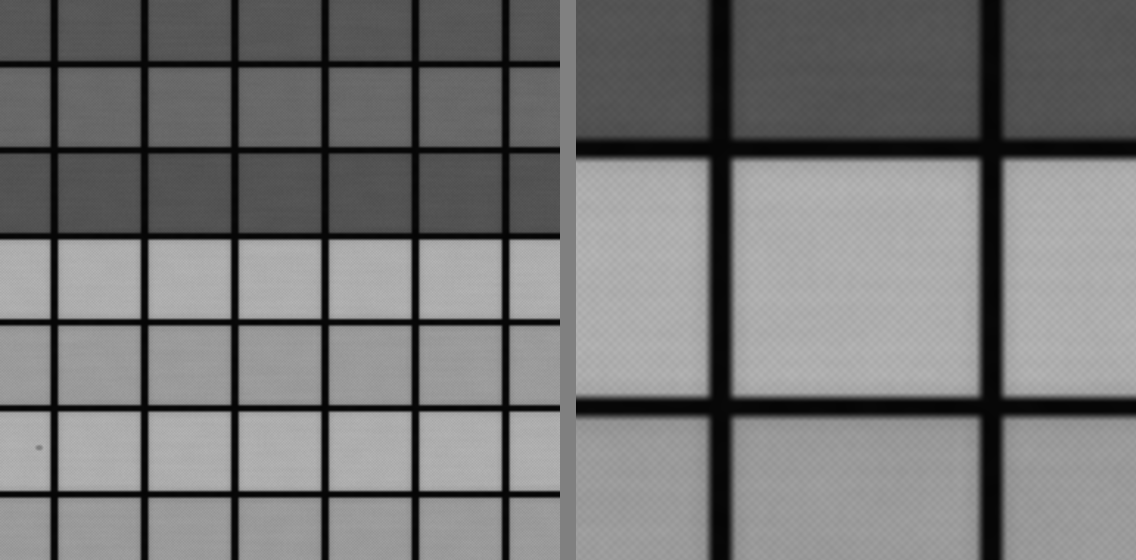
Left: the whole. Right: its middle third, enlarged.
Give the GLSL for this pattern, as a WebGL 1 fragment shader.

```glsl
precision highp float;

uniform vec2 u_resolution;

const float TAU = 6.2831853;
const vec2 PITCH = vec2(0.1612, 0.1536);
const vec2 FIRST_LINE = vec2(0.0970, 0.1172);
const vec2 LINE_CORE = vec2(0.0030, 0.0022);
const vec2 LINE_EDGE = vec2(0.0102, 0.0092);

float hash(vec2 p) {
  p = fract(p * vec2(0.1031, 0.1137));
  p += dot(p, p.yx + 33.33);
  return fract((p.x + p.y) * p.x * 17.0);
}

vec2 gradientAt(vec2 corner) {
  float angle = TAU * hash(corner);
  return vec2(cos(angle), sin(angle));
}

float gradientNoise(vec2 p) {
  vec2 i = floor(p);
  vec2 f = fract(p);
  vec2 u = f * f * f * (f * (f * 6.0 - 15.0) + 10.0);
  float a = dot(gradientAt(i), f);
  float b = dot(gradientAt(i + vec2(1.0, 0.0)), f - vec2(1.0, 0.0));
  float c = dot(gradientAt(i + vec2(0.0, 1.0)), f - vec2(0.0, 1.0));
  float d = dot(gradientAt(i + vec2(1.0, 1.0)), f - vec2(1.0, 1.0));
  return mix(mix(a, b, u.x), mix(c, d, u.x), u.y);
}

// Alternating tones: four light rows below, three dark rows above
float rowTone(float row) {
  float odd = mod(row, 2.0);
  float light = mix(0.605, 0.68, odd);
  float dark = mix(0.325, 0.40, odd) + 0.008 * (row - 4.0);
  return mix(light, dark, step(3.5, row));
}

// Fine diagonal mesh of the cloth
float weave(vec2 p, float threads) {
  vec2 wave = sin(TAU * threads * p);
  return wave.x * wave.y;
}

// Uneven dye: soft blotches and faint horizontal streaks
float dyeVariation(vec2 p) {
  float blotch = gradientNoise(p * 24.0 + 7.0);
  float streak = gradientNoise(p * vec2(5.0, 110.0) + 31.0);
  float grain = gradientNoise(p * 170.0 + 53.0);
  return 0.014 * blotch + 0.014 * streak + 0.016 * grain;
}

// Distance to the nearest line, separately for each axis
vec2 lineDistance(vec2 p, vec2 first, vec2 pitch) {
  vec2 t = (p - first) / pitch;
  return abs(fract(t + 0.5) - 0.5) * pitch;
}

float speck(vec2 p, vec2 center, float radius, float softness) {
  return 1.0 - smoothstep(radius - softness, radius + softness,
                          length((p - center) * vec2(0.75, 1.0)));
}

void main() {
  vec2 p = gl_FragCoord.xy / u_resolution;
  vec2 pixel = 1.0 / u_resolution;

  // Row bands
  float row = floor((p.y - FIRST_LINE.y) / PITCH.y) + 1.0;
  float tone = rowTone(row);
  tone *= 1.0 + 0.026 * weave(p, 190.0);
  tone += dyeVariation(p) * mix(0.7, 1.0, tone);

  // One small stain
  tone *= 1.0 - 0.28 * speck(p, vec2(0.070, 0.2005), 0.0045, 0.003);

  // Soft black grid with a faint shadow beside each line
  vec2 d = lineDistance(p, FIRST_LINE, PITCH);
  vec2 open = smoothstep(LINE_CORE, max(LINE_EDGE, LINE_CORE + pixel), d);
  vec2 shade = mix(vec2(0.95), vec2(1.0), smoothstep(0.008, 0.020, d));
  float ink = 0.025 + 0.012 * gradientNoise(p * 60.0);
  float value = mix(ink, tone * shade.x * shade.y, open.x * open.y);

  gl_FragColor = vec4(vec3(value), 1.0);
}
```
